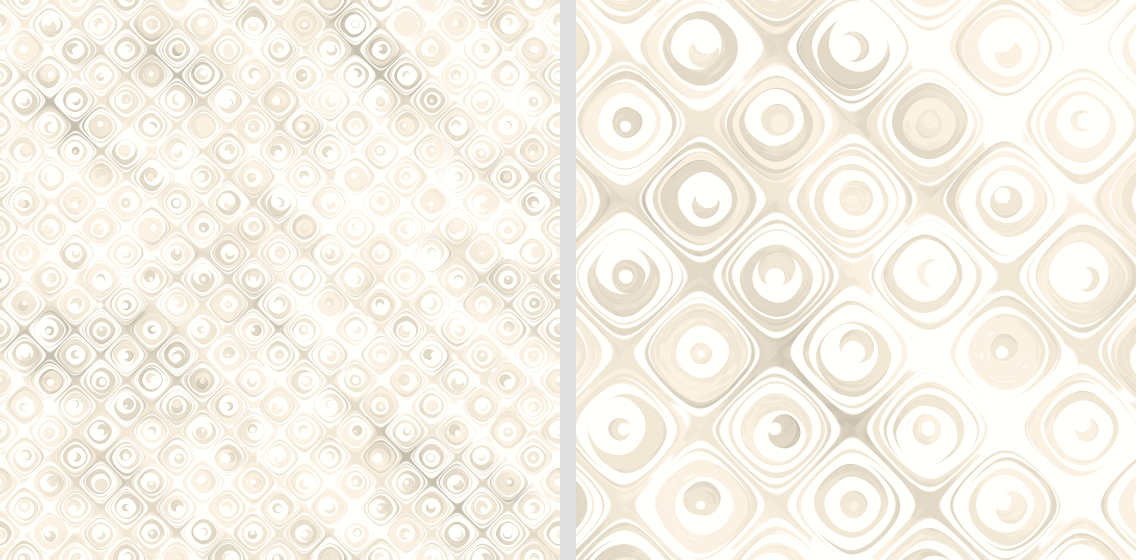
Left: the whole. Right: its middle third, enlarged.
This pattern is drawn by a WebGL 2 fragment shader. Its source:

```glsl
#version 300 es
precision highp float;
// Pale staggered lattice of nested rings that swell from discs into rounded diamonds.
// Contours of a cosine product shape each cell; hashed radii, shifts and tones vary it.
// Streaky periodic gradient noise tints the cells and cuts white wedges in the gaps.

uniform vec2 u_resolution;
out vec4 fragColor;

const float HALF_STEPS = 22.0;               // half repeats across: 11 cells, 22 staggered rows
const vec2 LATTICE_OFFSET = vec2(-0.04, 0.05);
const int LAYERS = 9;
const float RADII[LAYERS] = float[](0.955, 0.895, 0.86, 0.805, 0.765, 0.66, 0.50, 0.27, 0.15);
const float RADIUS_JITTER = 0.17;
const float RING_WOBBLE = 0.24;
const float TONED_RING_CHANCE = 0.14;
const float RING_TONE = 0.30;
const float RING_TONE_SPREAD = 0.52;
const float RIM_SHADE = 0.28;
const float RIM_WIDTH = 0.035;
const float GAP_TONE = 0.52;
const float GAP_CONTRAST = 1.2;
const float WEDGE_LEVEL = -0.14;
const float STREAK_STRENGTH = 0.16;
const vec2 TINT_PERIOD = vec2(6.0, 4.0);

const vec3 WHITE = vec3(1.00, 1.00, 0.99);
const vec3 CREAM = vec3(0.99, 0.95, 0.89);
const vec3 SAND = vec3(0.95, 0.91, 0.84);
const vec3 TAUPE = vec3(0.89, 0.85, 0.78);
const vec3 SHADOW = vec3(0.78, 0.75, 0.68);

const float PI = 3.14159;

vec2 hash2(vec2 p) {
    vec3 q = fract(p.xyx * vec3(0.1031, 0.1030, 0.0973));
    q += dot(q, q.yzx + 33.33);
    return fract((q.xx + q.yz) * q.zy);
}

float cornerSlope(vec2 corner, vec2 toPoint, vec2 period) {
    float angle = 2.0 * PI * hash2(mod(corner, period) + 5.7).x;
    return dot(vec2(cos(angle), sin(angle)), toPoint);
}

// Gradient noise that repeats after the given period.
float gradientNoise(vec2 p, vec2 period) {
    vec2 i = floor(p), f = p - i;
    vec2 w = f * f * f * (f * (f * 6.0 - 15.0) + 10.0);
    vec2 e = vec2(1.0, 0.0);
    float low = mix(cornerSlope(i, f, period), cornerSlope(i + e.xy, f - e.xy, period), w.x);
    float high = mix(cornerSlope(i + e.yx, f - e.yx, period), cornerSlope(i + e.xx, f - e.xx, period), w.x);
    return mix(low, high, w.y);
}

// Tone 0 is white, tone 1 is the deepest shade.
vec3 toneColor(float tone) {
    vec3 color = mix(WHITE, CREAM, smoothstep(0.14, 0.24, tone));
    color = mix(color, SAND, smoothstep(0.40, 0.54, tone));
    color = mix(color, TAUPE, smoothstep(0.64, 0.82, tone));
    return mix(color, SHADOW, smoothstep(0.88, 1.15, tone));
}

void main() {
    float canvas = min(u_resolution.x, u_resolution.y);
    vec2 uv = gl_FragCoord.xy / canvas;
    float edge = 0.75 * HALF_STEPS / canvas;

    // Rotated cell coordinates; the cell centre gives a wrapped identity.
    vec2 grid = uv * HALF_STEPS - LATTICE_OFFSET - vec2(1.0, 0.0);
    vec2 turned = 0.5 * vec2(grid.x + grid.y, grid.x - grid.y);
    vec2 index = floor(turned + 0.5);
    vec2 local = turned - index;
    vec2 id = mod(vec2(index.x + index.y, index.x - index.y) + 0.5, HALF_STEPS);

    // Distance is 0 at the centre and 1 on the cell border.
    float shape = cos(PI * local.x) * cos(PI * local.y);
    float dist = acos(clamp(shape, -1.0, 1.0)) * 2.0 / PI;
    vec2 direction = local / max(length(local), 0.02);

    // Broad diagonal tint and fine smears.
    vec2 sheared = vec2(uv.x + uv.y, uv.y) * TINT_PERIOD;
    float tint = gradientNoise(sheared, TINT_PERIOD)
               + 0.5 * gradientNoise(sheared * 2.0 + 0.37, TINT_PERIOD * 2.0);
    float smear = gradientNoise(uv * 66.0, vec2(66.0));
    float streak = STREAK_STRENGTH * gradientNoise(vec2(dist * 18.0, smear * 2.0) + id * 3.0, vec2(512.0));

    // Star-shaped gaps, with crisp white wedges where the tint runs low.
    vec3 color = toneColor(max(GAP_TONE + GAP_CONTRAST * tint, 0.27) + streak);
    float wedge = tint + 0.5 * gradientNoise(uv * 33.0 + 0.5, vec2(33.0)) - WEDGE_LEVEL;
    color = mix(WHITE, color, smoothstep(-0.03, 0.03, wedge));

    // Nested layers from the outside in, alternating white and toned.
    for (int k = 0; k < LAYERS; k++) {
        vec2 sizeRand = hash2(id + 37.0 * float(k) + 11.0);
        vec2 toneRand = hash2(id + 53.0 * float(k) + 29.0);
        float slack = 1.08 - RADII[k];
        float angle = 2.0 * PI * sizeRand.y;
        float side = dot(direction, vec2(cos(angle), sin(angle))) * smoothstep(0.0, 0.15, dist);
        float radius = RADII[k] + slack * (RADIUS_JITTER * (sizeRand.x - 0.5)
                     + RING_WOBBLE * side * toneRand.y + 0.05 * smear);
        radius = min(radius, 0.985);

        // One side of each toned layer darkens toward its rim.
        float rim = exp(-max(radius - dist, 0.0) / RIM_WIDTH) * max(side, 0.0);
        float ringTone = RING_TONE + RING_TONE_SPREAD * toneRand.x + 0.55 * tint;
        ringTone = max(ringTone, 0.26) + streak + RIM_SHADE * rim;
        bool isWhite = k % 2 == 0 && toneRand.x > TONED_RING_CHANCE;
        vec3 layer = isWhite ? WHITE : toneColor(ringTone);
        color = mix(color, layer, 1.0 - smoothstep(-edge, edge, dist - radius));
    }

    fragColor = vec4(color, 1.0);
}
```
